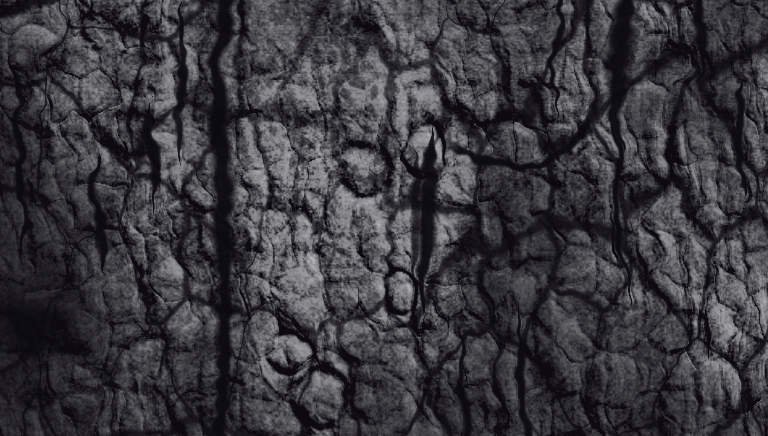
Reproduce this texture procedurally as a WebGL 1 fragment shader.

```glsl
precision highp float;
uniform vec2 u_resolution;

const vec3 SHADOW_TINT = vec3(0.004, -0.004, 0.022);
const vec2 LIGHT_DIR = vec2(0.5, 0.86);
const float FLOOR_TONE = 0.042;

float hash(vec2 p) {
  return fract(sin(dot(p, vec2(127.1, 311.7))) * 43758.545);
}

vec2 hash2(vec2 p) {
  return vec2(hash(p), hash(p + 57.3));
}

float noise(vec2 p) {
  vec2 i = floor(p), f = fract(p);
  f = f * f * (3.0 - 2.0 * f);
  return mix(mix(hash(i), hash(i + vec2(1, 0)), f.x),
             mix(hash(i + vec2(0, 1)), hash(i + vec2(1, 1)), f.x), f.y);
}

// Returns nearest distance, gap to the second nearest, and cell id
vec3 cellular(vec2 p) {
  vec2 cell = floor(p);
  float near = 9.0, second = 9.0, id = 0.0;
  for (int y = -1; y <= 1; y++) {
    for (int x = -1; x <= 1; x++) {
      vec2 c = cell + vec2(x, y);
      float d = length(c + hash2(c) - p);
      if (d < near) { second = near; near = d; id = hash(c + 9.7); }
      else second = min(second, d);
    }
  }
  return vec3(near, second - near, id);
}

// Layered noise folded into sharp valleys
float creases(vec2 p) {
  float sum = 0.0, amp = 0.5;
  for (int i = 0; i < 5; i++) {
    sum += amp * abs(2.0 * noise(p) - 1.0);
    p = p * 2.03 + vec2(17.3, 5.9);
    amp *= 0.5;
  }
  return sum;
}

float glow(vec2 p, vec2 center, vec2 radius) {
  vec2 d = (p - center) / radius;
  return exp(-dot(d, d));
}

// Layered sines bend the bark, small noise makes its edges jagged
vec2 warp(vec2 p) {
  vec2 bend = vec2(sin(p.y * 9.0 + 2.0 * sin(p.x * 5.0)) + 0.5 * sin(p.y * 23.0 + p.x * 11.0),
                   sin(p.x * 8.0 + 1.7 * sin(p.y * 6.0)));
  vec2 rough = vec2(noise(p * 14.0), noise(p * 14.0 + 31.0)) - 0.5;
  vec2 ragged = vec2(noise(p * 42.0), noise(p * 42.0 + 71.0)) - 0.5;
  return p + 0.009 * bend + 0.03 * rough + 0.013 * ragged;
}

// Raised lump with an undercut rim
float knob(vec2 q, vec2 center, vec2 radius) {
  float r = length((q - center) / radius);
  float rim = (r - 1.1) / 0.16;
  return 0.25 * smoothstep(1.0, 0.4, r) - 0.26 * exp(-rim * rim);
}

float barkHeight(vec2 p) {
  vec2 q = warp(p);
  float fibrous = 0.7 * smoothstep(1.15, 1.6, p.x);
  float h = 0.9 * mix(creases(q * vec2(10.0, 6.5)), creases(q * vec2(19.0, 4.5)), fibrous);
  vec3 flake = cellular(q * vec2(17.0, 11.0));
  h += 0.18 * smoothstep(0.0, 0.35, cellular(q * vec2(7.0, 4.0)).y);
  h += 0.12 * smoothstep(0.0, 0.3, flake.y) + 0.1 * flake.z;
  h += knob(q, vec2(0.97, 0.66), vec2(0.035, 0.06)) + knob(q, vec2(0.83, 0.61), vec2(0.06, 0.05));
  h += knob(q, vec2(0.92, 0.34), vec2(0.035, 0.045)) + knob(q, vec2(0.66, 0.2), vec2(0.045, 0.04));
  return h + knob(q, vec2(0.73, 0.09), vec2(0.055, 0.06));
}

// Tapered vertical gap: 1 inside, 0 outside
float fissure(vec2 q, vec2 center, float halfLength, float width) {
  vec2 d = q - center;
  float taper = max(1.0 - d.y * d.y / (halfLength * halfLength), 0.001);
  return 1.0 - smoothstep(0.3, 1.0, abs(d.x) / (width * taper));
}

float fissures(vec2 q) {
  float gap = fissure(q, vec2(0.51, 0.55), 0.95, 0.028);
  gap = max(gap, fissure(q, vec2(0.98, 0.5), 0.22, 0.028));
  gap = max(gap, fissure(q, vec2(1.43, 0.92), 0.27, 0.038));
  gap = max(gap, 0.95 * glow(q, vec2(0.08, 0.27), vec2(0.13, 0.08)));
  for (int i = 0; i < 14; i++) {
    float k = float(i);
    vec2 r = hash2(vec2(k, 4.0));
    vec2 center = vec2((k + r.x) * 0.127, hash(vec2(k, 8.0)));
    float open = 1.0 - 0.8 * glow(center, vec2(0.76, 0.75), vec2(0.2, 0.35));
    gap = max(gap, open * fissure(q, center, 0.1 + 0.16 * r.y, 0.01 + 0.012 * r.x));
  }
  // Curved crack under the upper right plate
  float arc = abs(length(q - vec2(1.17, 0.86)) - 0.235);
  float arcSpan = smoothstep(0.8, 0.72, q.y) * smoothstep(0.98, 1.06, q.x);
  return max(gap, arcSpan * (1.0 - smoothstep(0.004, 0.014, arc)));
}

void main() {
  vec2 p = gl_FragCoord.xy / u_resolution.y;
  vec2 q = warp(p);
  float smoothPatch = glow(p, vec2(0.75, 0.73), vec2(0.25, 0.38));

  // Broad light and dark regions
  float area = 0.88 + 0.9 * smoothPatch + 0.4 * glow(p, vec2(1.58, 0.6), vec2(0.22, 0.5));
  area -= 0.5 * glow(p, vec2(0.0, 0.2), vec2(0.3, 0.5)) + 0.3 * glow(p, vec2(1.2, 0.15), vec2(0.35, 0.25));
  area *= 0.55 + 0.9 * noise(q * vec2(6.0, 4.0));

  // Relief lit from the upper right, with fine grain
  float h = barkHeight(p);
  float fine = h - barkHeight(p + 0.004 * LIGHT_DIR);
  float broad = h - barkHeight(p + 0.02 * LIGHT_DIR);
  float relief = 2.0 * (h - 0.54) + 8.5 * clamp(fine, -0.12, 0.12) + 1.8 * broad;
  float grain = noise(p * 150.0) + noise(p * 270.0 + 13.0) - 1.0;
  float shade = 1.0 + relief * (1.0 - 0.45 * smoothPatch) + 0.75 * grain;

  // Cracks, pits and gaps
  float crackWidth = 0.02 + 0.13 * noise(p * 5.0 + 3.0);
  float crack = 1.0 - smoothstep(0.2 * crackWidth, crackWidth, cellular(q * vec2(7.0, 4.0)).y);
  vec3 pit = cellular(q * vec2(30.0, 26.0));
  float pits = smoothstep(0.4, 0.2, pit.x) * step(0.5, pit.z) * smoothPatch;
  shade *= (1.0 - 0.75 * crack * (1.0 - 0.5 * smoothPatch)) * (1.0 - 0.5 * pits);
  shade *= 1.0 - 0.95 * fissures(q);

  float tone = FLOOR_TONE + 0.22 * area * max(shade, 0.0);
  tone = min(tone, 0.5 + 0.4 * (tone - 0.5));
  gl_FragColor = vec4(vec3(tone) + SHADOW_TINT * (1.0 - tone), 1.0);
}
```
